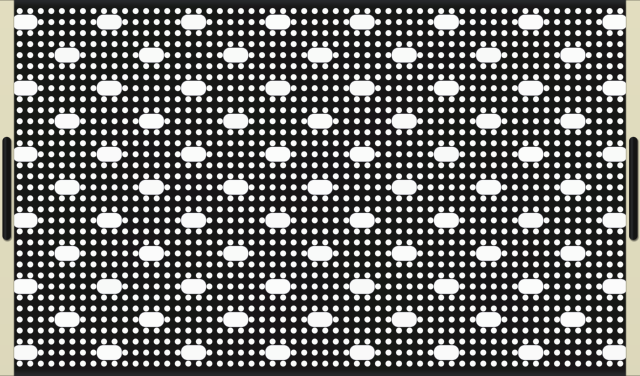
Reproduce this pattern procedurally as a Shadertoy shader.

```glsl
// A dark perforated panel: a grid of 58 x 33 round holes with staggered
// rows of wide slots, set between cream side rails with dark handles.
// Holes come from a repeated lattice; lengths are in canvas heights.

const vec2 PITCH = vec2(0.02802, 0.02930);   // spacing of the round holes
const vec2 LATTICE_HALF = vec2(28.5, 16.0);  // outermost column and row
const float DOT_RADIUS = 0.0079;
const vec2 SLOT_HALF = vec2(0.0335, 0.0200);
const float SLOT_ROUND = 0.0175;
const float PANEL_HALF = 0.8133;
const float HANDLE_X = 0.8333;

const vec3 BLACK = vec3(0.090, 0.090, 0.088);
const vec3 WHITE = vec3(0.985, 0.988, 0.985);
const vec3 CREAM = vec3(0.875, 0.858, 0.742);
const vec3 SLATE = vec3(0.150, 0.158, 0.168);

float hash(vec2 p) {
    p = fract(p * vec2(0.1031, 0.1137));
    p += dot(p, p.yx + 33.33);
    return fract((p.x + p.y) * p.x * 17.0);
}

float valueNoise(vec2 p) {
    vec2 i = floor(p), f = fract(p);
    f = f * f * (3.0 - 2.0 * f);
    return mix(mix(hash(i), hash(i + vec2(1, 0)), f.x),
               mix(hash(i + vec2(0, 1)), hash(i + vec2(1, 1)), f.x), f.y);
}

float roundBox(vec2 p, vec2 halfSize, float radius) {
    vec2 d = abs(p) - halfSize + radius;
    return length(max(d, 0.0)) + min(max(d.x, d.y), 0.0) - radius;
}

float coverage(float dist, float pixel) {
    return smoothstep(0.75, -0.75, dist / pixel);
}

// Distance to the nearest round hole
float dotField(vec2 p) {
    vec2 cell = vec2(floor(p.x / PITCH.x) + 0.5, round(p.y / PITCH.y));
    cell = clamp(cell, -LATTICE_HALF, LATTICE_HALF);
    return length(p - cell * PITCH) - DOT_RADIUS;
}

// Centre of the nearest slot: every 8 columns and 3 rows, staggered by half
vec2 slotCentre(vec2 p) {
    vec2 q = p / PITCH;
    float row = clamp(round(q.y / 3.0), -5.0, 5.0);
    float shift = 4.0 * mod(row, 2.0);
    float column = round((q.x - shift) / 8.0) * 8.0 + shift;
    return vec2(column, row * 3.0) * PITCH;
}

vec3 panelColour(vec2 p, float pixel) {
    // Faint olive and violet drift in the black sheet
    float drift = valueNoise(p * 6.0 + 20.0) - 0.5;
    vec3 colour = BLACK + drift * vec3(-0.012, 0.018, -0.014);

    // Slate bevels along the top and bottom
    float bevel = smoothstep(0.479, 0.500, abs(p.y));
    colour = mix(colour, SLATE, bevel);

    // Holes with a slightly cool rim
    vec2 lattice = p - vec2(0.0, 0.0018);
    vec2 centre = slotCentre(lattice);
    float slot = roundBox(lattice - centre, SLOT_HALF, SLOT_ROUND);
    float dots = dotField(lattice);
    vec3 slotTint = WHITE - 0.012 * hash(centre * 90.0 + 50.0);
    vec3 slotColour = mix(slotTint, vec3(0.84, 0.84, 0.88),
                          smoothstep(-0.0025, 0.0, slot));
    colour = mix(colour, WHITE, coverage(dots, pixel));
    return mix(colour, slotColour, coverage(slot, pixel));
}

vec3 railColour(vec2 p, float pixel) {
    float side = p.x < 0.0 ? -1.0 : 1.0;
    vec3 colour = CREAM * (1.0 + 0.025 * p.y);
    colour *= 1.0 - 0.35 * smoothstep(0.003, 0.0, 0.5 - abs(p.y));

    // Handle, its soft shadow and a rounded sheen
    vec2 h = p - vec2(side * HANDLE_X, -0.001);
    vec2 size = vec2(0.0112, 0.137);
    float shadow = roundBox(h - vec2(0.002, -0.003), size, size.x);
    colour *= 1.0 - 0.55 * smoothstep(0.004, -0.003, shadow);
    float handle = roundBox(h, size, size.x);
    float sheen = smoothstep(0.006, 0.0, abs(h.x + 0.004));
    vec3 handleColour = mix(BLACK * 0.85, SLATE * 1.2, 0.7 * sheen);
    return mix(colour, handleColour, coverage(handle, pixel));
}

void mainImage(out vec4 fragColor, in vec2 fragCoord) {
    float pixel = 1.0 / iResolution.y;
    vec2 p = (fragCoord - 0.5 * iResolution.xy) * pixel;

    float panelEdge = abs(p.x) - PANEL_HALF;
    vec3 rail = railColour(p, pixel);
    rail *= 1.0 - 0.25 * smoothstep(0.004, 0.0, panelEdge);
    vec3 colour = mix(rail, panelColour(p, pixel), coverage(panelEdge, pixel));
    fragColor = vec4(colour, 1.0);
}
```
